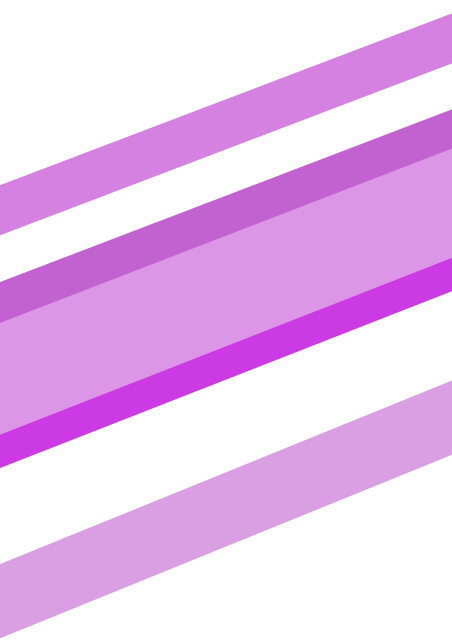
Reproduce this background procedurally as a WebGL 1 fragment shader.

```glsl
precision highp float;

uniform vec2 u_resolution;

// Colours
const vec3 WHITE  = vec3(1.0);
const vec3 ORCHID = vec3(0.835, 0.505, 0.882);
const vec3 PLUM   = vec3(0.760, 0.385, 0.815);
const vec3 LILAC  = vec3(0.860, 0.592, 0.900);
const vec3 VIVID  = vec3(0.800, 0.228, 0.890);
const vec3 MAUVE  = vec3(0.855, 0.625, 0.886);

// Stripe edges: height at the left and right side of the canvas
const vec2 ORCHID_TOP    = vec2(0.7106, 0.9791);
const vec2 ORCHID_BOTTOM = vec2(0.6323, 0.9009);
const vec2 PLUM_TOP      = vec2(0.5593, 0.8292);
const vec2 LILAC_TOP     = vec2(0.4954, 0.7679);
const vec2 VIVID_TOP     = vec2(0.3207, 0.5971);
const vec2 VIVID_BOTTOM  = vec2(0.2686, 0.5450);
const vec2 MAUVE_TOP     = vec2(0.1186, 0.4055);
const vec2 MAUVE_BOTTOM  = vec2(0.0026, 0.2894);

// Smoothed coverage of the region below a slanted edge
float below(vec2 uv, vec2 edge) {
  float rise = (edge.y - edge.x) * u_resolution.y / u_resolution.x;
  float gap = (mix(edge.x, edge.y, uv.x) - uv.y) * u_resolution.y;
  return clamp(gap / sqrt(1.0 + rise * rise) + 0.5, 0.0, 1.0);
}

void main() {
  vec2 uv = gl_FragCoord.xy / u_resolution;
  vec3 color = WHITE;

  // Upper stripe
  color = mix(color, ORCHID, below(uv, ORCHID_TOP));
  color = mix(color, WHITE, below(uv, ORCHID_BOTTOM));

  // Central band of three adjoining stripes
  color = mix(color, PLUM, below(uv, PLUM_TOP));
  color = mix(color, LILAC, below(uv, LILAC_TOP));
  color = mix(color, VIVID, below(uv, VIVID_TOP));
  color = mix(color, WHITE, below(uv, VIVID_BOTTOM));

  // Lower stripe
  color = mix(color, MAUVE, below(uv, MAUVE_TOP));
  color = mix(color, WHITE, below(uv, MAUVE_BOTTOM));

  gl_FragColor = vec4(color, 1.0);
}
```
